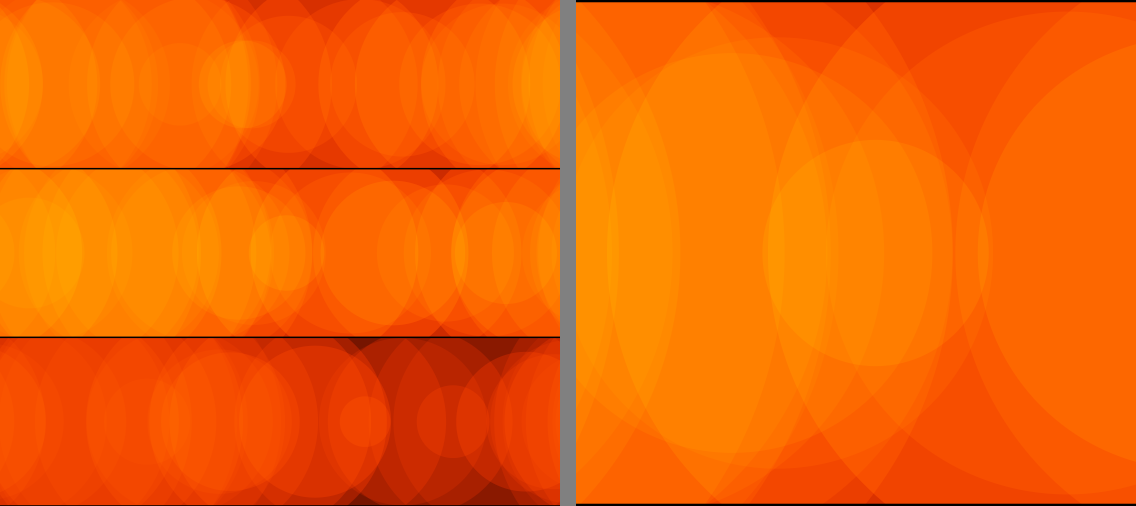
Left: the whole. Right: its middle third, enlarged.
Give the GLSL for this background, as a Shadertoy shader.

```glsl
const float BANDS = 3.0;
const int DISCS = 50;                                // discs in each band
const float BAND_LENGTH = 3.325;                     // in band heights
const float LINE_WIDTH = 0.009;                      // in band heights
const vec2 RADIUS_RANGE = vec2(0.15, 0.66);
const float RADIUS_BIAS = 0.4;                       // below 1 favours large discs
const float CROWD_GROWTH = 0.32;                     // extra radius in a cluster
const float CROWD_FADE = 0.32;                       // lost light in a cluster
const vec2 SPREAD = vec2(-0.5, 1.3);                 // extent along the band
const float JITTER = 0.8;
const float CLUSTERING = 0.068;
const float CLUSTER_CENTRE = 0.18;
const float AMBIENT = 1.6;                           // light behind the discs
const vec3 BAND_GLOW = vec3(0.034, 0.076, 0.063);    // bottom to top
const vec2 GLOW_VARIATION = vec2(0.65, 1.35);
const float RED_GAIN = 8.5;
const float RED_CURVE = 1.3;
const float TAU = 6.2831853;

vec3 hash3(vec2 seed) {
    vec3 q = fract(seed.xyx * vec3(0.1031, 0.1030, 0.0973));
    q += dot(q, q.yxz + 33.33);
    return fract((q.xxy + q.yzz) * q.zyx);
}

// Total light of the translucent discs strung along the midline
float discLight(vec2 p, float band, float pixel) {
    float light = AMBIENT;
    for (int i = 0; i < DISCS; i++) {
        vec3 rnd = hash3(vec2(float(i) + 3.0, band * 17.0 + 5.0));
        float along = (float(i) + JITTER * rnd.x) / float(DISCS);

        // Even spacing is squeezed towards the cluster centre
        float v = mix(SPREAD.x, SPREAD.y, along);
        float phase = TAU * (v - CLUSTER_CENTRE);
        float x = (v - CLUSTERING * sin(phase)) * BAND_LENGTH;
        float crowd = 0.5 + 0.5 * cos(phase);

        // Crowded discs are wider and fainter
        float radius = mix(RADIUS_RANGE.x, RADIUS_RANGE.y, pow(rnd.y, RADIUS_BIAS));
        radius += CROWD_GROWTH * crowd * rnd.y;
        float glow = mix(GLOW_VARIATION.x, GLOW_VARIATION.y, rnd.z);
        glow *= 1.0 - CROWD_FADE * crowd;

        float dist = length(p - vec2(x, 0.5)) - radius;
        light += glow * clamp(0.5 - dist / pixel, 0.0, 1.0);
    }
    return light;
}

// Black through red and orange to yellow
vec3 fireColour(float heat) {
    float red = 1.0 - exp(-pow(RED_GAIN * heat, RED_CURVE));
    return vec3(red, heat, 0.0);
}

void mainImage(out vec4 fragColor, in vec2 fragCoord) {
    float pixel = BANDS / iResolution.y;
    vec2 p = fragCoord * pixel;
    float band = min(floor(p.y), BANDS - 1.0);

    // Overlapping light saturates softly
    float light = discLight(p - vec2(0.0, band), band, pixel);
    vec3 colour = fireColour(1.0 - exp(-light * BAND_GLOW[int(band)]));

    // Dark line on every band boundary but the topmost
    float boundary = min(floor(p.y + 0.5), BANDS - 1.0);
    float lineDist = abs(p.y - boundary) - 0.5 * LINE_WIDTH;
    colour *= clamp(0.5 + lineDist / pixel, 0.0, 1.0);

    fragColor = vec4(colour, 1.0);
}
```
